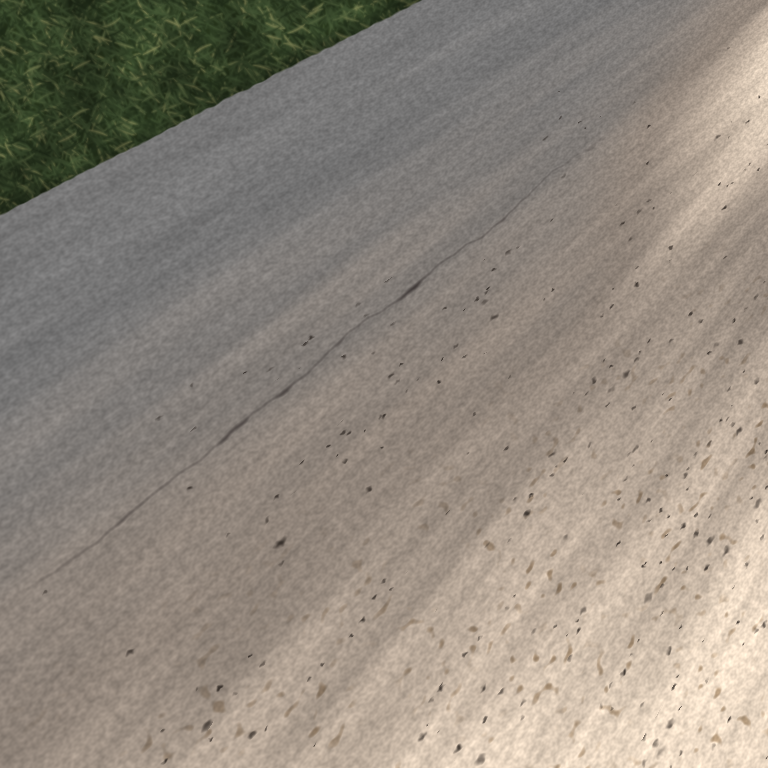
This texture is drawn by a Shadertoy shader. Its source:

```glsl
// A pale travertine slab seen at a slant, with a strip of lawn behind its edge.
// Veins, grain and pits live in polar coordinates around a far vanishing point,
// so they fan out; the lawn is a stack of randomly turned layers of blades.

float hash(vec2 p) {
    vec3 q = fract(p.xyx * vec3(0.1031, 0.1030, 0.0973));
    q += dot(q, q.yzx + 33.33);
    return fract((q.x + q.y) * q.z);
}

vec2 hash2(vec2 p) {
    return vec2(hash(p), hash(p + 57.3));
}

float slope(vec2 cell, vec2 offset) {
    float angle = 6.2832 * hash(cell);
    return dot(vec2(cos(angle), sin(angle)), offset);
}

// Gradient noise, roughly -0.6 to 0.6
float noise(vec2 p) {
    vec2 i = floor(p), f = fract(p);
    vec2 u = f * f * f * (f * (f * 6.0 - 15.0) + 10.0);
    vec2 e = vec2(1.0, 0.0);
    return mix(mix(slope(i, f), slope(i + e, f - e), u.x),
               mix(slope(i + e.yx, f - e.yx), slope(i + 1.0, f - 1.0), u.x), u.y);
}

// Sparse ragged holes, soft at the rim; returns coverage
float pits(vec2 fan, float density) {
    float cover = 0.0;
    for (int k = 0; k < 3; k++) {
        float layer = float(k);
        vec2 g = fan * vec2(62.0, 44.0) * (1.0 + 0.35 * layer) + 19.7 * layer;
        vec2 cell = floor(g);
        vec2 rnd = hash2(cell + 7.0);
        vec2 d = fract(g) - mix(vec2(0.35), vec2(0.65), rnd);
        d += 0.14 * vec2(noise(g * 4.0), noise(g * 4.0 + 31.0));
        float size = mix(0.5, 1.0, hash(cell + 91.0));
        float hole = 1.0 - smoothstep(0.2, 1.4, length(d / (vec2(0.14, 0.21) * size)));
        float present = step(hash(cell + 23.0), density);
        cover = max(cover, hole * present * mix(0.35, 1.0, rnd.y));
    }
    return cover;
}

vec3 stone(vec2 p) {
    // Fan coordinates: angle across the veins, log distance along them
    vec2 toFar = vec2(1.8, 1.63) - p;
    float angle = atan(toFar.y, toFar.x);
    float dist = length(toFar);
    vec2 fan = vec2(angle, log(dist));

    // Sunlight from the lower right, and a soft beam at the upper right
    float sun = 0.65 * p.x - p.y;
    float beam = exp(-pow((angle - 0.735) / 0.095, 2.0)) * smoothstep(0.72, 1.08, p.x);
    float vein = noise(vec2(angle * 28.0, fan.y * 3.0 + 4.0));
    float fineVein = noise(vec2(angle * 80.0, fan.y * 6.0 + 9.0));
    float thread = noise(vec2(angle * 190.0, fan.y * 14.0 + 21.0));
    float light = sun + 0.85 * beam + 0.10 * vein + 0.04 * fineVein;

    vec3 col = mix(vec3(0.462, 0.460, 0.460), vec3(0.57, 0.522, 0.48), smoothstep(-0.58, -0.02, light));
    col = mix(col, vec3(0.75, 0.685, 0.62), smoothstep(-0.06, 0.29, light));
    col = mix(col, vec3(0.935, 0.86, 0.775), smoothstep(0.20, 0.52, light));
    col *= 1.0 + 0.07 * vein + 0.07 * fineVein + 0.05 * thread;

    // Grain, coarser towards the viewer
    float near = smoothstep(0.2, -0.6, p.y - 0.5 * p.x);
    float grain = noise(fan * vec2(290.0, 180.0)) + 0.8 * noise(fan * vec2(500.0, 370.0) + 40.0);
    float mottle = noise(fan * vec2(130.0, 75.0) + 80.0);
    col *= 1.0 + 0.125 * grain + (0.04 + 0.06 * near) * mottle;

    // Small tan flecks in the sunlit part
    float fleck = smoothstep(0.22, 0.5, noise(fan * vec2(150.0, 95.0) + 33.0));
    fleck *= smoothstep(-0.15, 0.25, sun) * smoothstep(-0.25, 0.2, noise(fan * 22.0));
    col = mix(col, col * vec3(0.74, 0.69, 0.62), fleck);

    // Pits gather along some veins and towards the lower right
    float rows = smoothstep(0.05, 0.35, noise(vec2(angle * 42.0, fan.y * 3.0 + 60.0)));
    float open = smoothstep(0.59, 0.68, angle) * smoothstep(1.0, 1.25, dist);
    float density = open * (0.015 + 0.16 * rows + 0.10 * smoothstep(0.85, 1.02, angle));
    col = mix(col, mix(vec3(0.20, 0.17, 0.15), col * 0.5, 0.3), pits(fan, density));

    // A thin dark seam along one vein, swelling into short gashes
    float ragged = noise(vec2(fan.y * 70.0, 8.0));
    float wander = angle - 0.672 - 0.009 * noise(vec2(fan.y * 14.0, 3.0)) - 0.0022 * ragged;
    float swell = smoothstep(0.0, 0.45, noise(vec2(fan.y * 24.0, 12.0)) + 0.3 * ragged);
    float seam = 1.0 - smoothstep(0.0, 0.0016 + 0.0016 * swell, abs(wander));
    seam *= 0.3 + 0.7 * swell;
    seam *= smoothstep(1.25, 1.45, dist) * smoothstep(2.35, 2.1, dist);
    return mix(col, vec3(0.21, 0.185, 0.18), 0.9 * seam);
}

vec3 lawn(vec2 p, float px) {
    float clump = noise(p * 14.0 + 5.0) + 0.6 * noise(p * 38.0);
    vec3 col = vec3(0.13, 0.175, 0.09) * (1.0 + 0.5 * clump);
    for (int k = 0; k < 20; k++) {
        float layer = float(k);
        float turn = 2.6 * (hash(vec2(layer, 3.0)) - 0.5);
        vec2 q = mat2(cos(turn), sin(turn), -sin(turn), cos(turn)) * p;
        vec2 size = vec2(0.013, 0.030);
        vec2 g = q / size + 13.7 * layer;
        vec2 cell = floor(g);
        vec2 rnd = hash2(cell + layer);
        vec2 f = fract(g) - 0.5;
        // A bent blade, tapering towards both ends
        float bend = (rnd.x - 0.5) * (0.4 + 2.0 * f.y * f.y) * 0.9;
        float width = 0.0017 * (1.0 - 4.0 * f.y * f.y);
        float blade = 1.0 - smoothstep(-0.0015 - px, 0.0012 + px, abs(f.x - bend) * size.x - width);
        blade *= smoothstep(0.5, 0.38, abs(f.y)) * step(rnd.y, 0.6);
        float tone = hash(cell + 71.0 + layer);
        vec3 green = mix(vec3(0.11, 0.155, 0.085), vec3(0.27, 0.34, 0.21), tone);
        green = mix(green, vec3(0.44, 0.45, 0.29), smoothstep(0.8, 1.0, tone));
        col = mix(col, green * (1.0 + 0.4 * clump), 0.85 * blade);
    }
    return col;
}

void mainImage(out vec4 fragColor, in vec2 fragCoord) {
    vec2 p = fragCoord / iResolution.xy;
    float px = 1.0 / iResolution.y;
    // Signed height above the slab edge, slightly ragged
    float edge = (p.y - 0.72 - 0.51 * p.x) * 0.89 + 0.003 * noise(p * 60.0);
    vec3 grass = lawn(p, px) * mix(0.8, 1.0, smoothstep(0.0, 0.02, edge));
    vec3 col = mix(stone(p), grass, smoothstep(-1.2 * px, 1.2 * px, edge));
    fragColor = vec4(clamp(col, 0.0, 1.0), 1.0);
}
```
